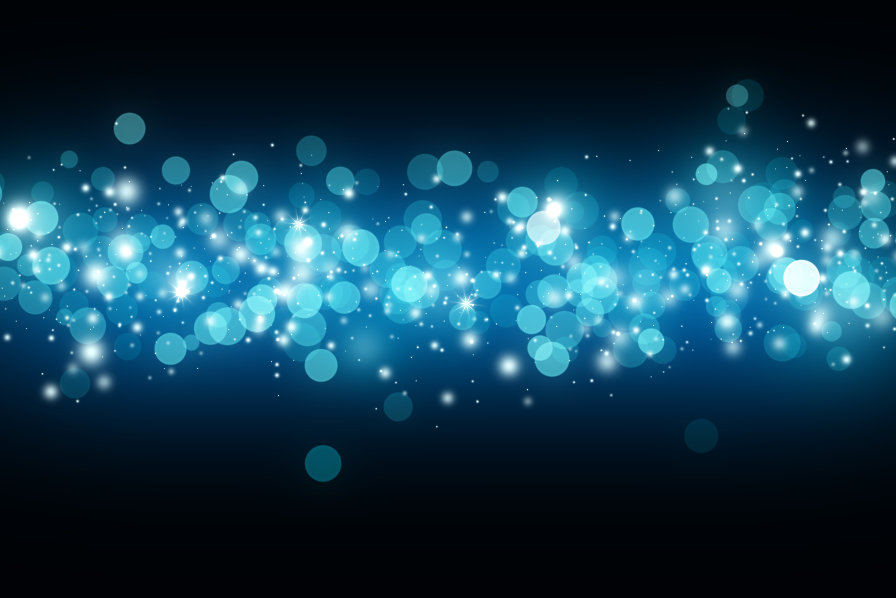
A WebGL 1 fragment shader for this background:

```glsl
precision highp float;
// Draws a horizontal band of cyan bokeh discs, soft lights and sparkles on a dark blue haze.

uniform vec2 u_resolution;

const vec3 NIGHT = vec3(0.0, 0.008, 0.018);
const vec3 HAZE_BLUE = vec3(0.0, 0.34, 0.60);
const vec3 CYAN = vec3(0.02, 0.66, 0.76);
const vec3 DISC_TINT = vec3(0.40, 0.86, 0.88);
const vec3 WHITE_TINT = vec3(0.88, 0.99, 1.0);
const float ASPECT = 1.5;
const float HAZE_WIDTH = 0.215;
const float BAND_WIDTH = 0.145;
const float EDGE = 0.003;
const float DISC_CELL = 0.076;
const float LIGHT_CELL = 0.058;
const float DUST_CELL = 0.019;

vec3 hash3(vec2 cell, float seed) {
  vec3 q = fract(vec3(cell.xyx + seed * 17.3) * vec3(0.1031, 0.1030, 0.0973));
  q += dot(q, q.yxz + 33.33);
  return fract((q.xxy + q.yzz) * q.zyx);
}

vec3 screen(vec3 base, vec3 light) {
  return 1.0 - (1.0 - base) * (1.0 - clamp(light, 0.0, 1.0));
}

float glow(vec2 p, vec2 center, float size) {
  vec2 d = (p - center) / size;
  return exp(-dot(d, d));
}

// Height of the band's axis, and how crowded the band is at a point
float bandAxis(float x) {
  return 0.55 + 0.025 * cos(x * 6.2832 / ASPECT);
}

float density(vec2 p) {
  float d = (p.y - bandAxis(p.x)) / BAND_WIDTH;
  return exp(-d * d) + 0.5 * glow(p, vec2(1.23, 0.75), 0.07);
}

// Bright clusters along the band
float clusters(vec2 p, float scale) {
  float sum = glow(p, vec2(0.06, 0.62), 0.085 * scale);
  sum += glow(p, vec2(0.28, 0.54), 0.075 * scale);
  sum += glow(p, vec2(0.53, 0.59), 0.080 * scale);
  sum += glow(p, vec2(0.61, 0.42), 0.050 * scale);
  sum += glow(p, vec2(0.74, 0.52), 0.085 * scale);
  sum += glow(p, vec2(0.94, 0.63), 0.080 * scale);
  sum += glow(p, vec2(1.08, 0.53), 0.060 * scale);
  sum += glow(p, vec2(1.22, 0.66), 0.090 * scale);
  sum += glow(p, vec2(1.41, 0.49), 0.100 * scale);
  return sum;
}

// Flat disc with a faint rim and a surrounding halo
float disc(vec2 p, vec2 center, float radius) {
  float d = length(p - center);
  float fill = 1.0 - smoothstep(radius - EDGE, radius, d);
  float rim = smoothstep(radius * 0.7, radius, d);
  return fill * (0.88 + 0.12 * rim) + 0.12 * glow(p, center, radius * 1.7);
}

float starburst(vec2 p, vec2 center, float size) {
  vec2 d = p - center;
  float r = length(d) / size;
  float rays = pow(abs(cos(atan(d.y, d.x) * 5.0 + 0.6)), 12.0);
  return exp(-r * r * 14.0) + rays * exp(-r * 3.5) * (1.0 - smoothstep(0.6, 1.0, r));
}

vec3 discLayer(vec2 p, float seed) {
  vec3 light = vec3(0.0);
  for (int j = -1; j <= 1; j++) for (int i = -1; i <= 1; i++) {
    vec2 cell = floor(p / DISC_CELL) + vec2(float(i), float(j));
    vec3 h = hash3(cell, seed);
    vec3 k = hash3(cell, seed + 5.0);
    vec2 center = (cell + h.xy) * DISC_CELL;
    float shown = step(h.z, density(center) * 0.95 - 0.04);
    float radius = mix(0.014, 0.034, sqrt(k.x));
    float strength = mix(0.16, 0.75, k.y * k.y);
    vec3 tint = mix(CYAN, DISC_TINT, k.y);
    light = screen(light, tint * strength * shown * disc(p, center, radius));
  }
  return light;
}

// Blurred points; size is the largest radius as a share of the cell
float lightLayer(vec2 p, float cellSize, float size, float amount, float seed) {
  float light = 0.0;
  for (int j = -1; j <= 1; j++) for (int i = -1; i <= 1; i++) {
    vec2 cell = floor(p / cellSize) + vec2(float(i), float(j));
    vec3 h = hash3(cell, seed);
    vec3 k = hash3(cell, seed + 9.0);
    vec2 center = (cell + h.xy) * cellSize;
    float shown = step(h.z, amount * density(center) - 0.02);
    float radius = cellSize * size * mix(0.3, 1.0, k.x * k.x);
    light += shown * mix(0.45, 1.1, k.y) * glow(p, center, radius);
  }
  return light;
}

void main() {
  vec2 p = gl_FragCoord.xy / u_resolution * vec2(ASPECT, 1.0);

  // Haze, dimmer near the sides, with cyan around the clusters
  float h = (p.y - 0.53) / HAZE_WIDTH;
  float sides = smoothstep(-0.2, 0.3, p.x) * smoothstep(-0.2, 0.3, ASPECT - p.x);
  vec3 color = NIGHT + HAZE_BLUE * exp(-h * h) * mix(0.4, 1.0, sides);
  color = screen(color, CYAN * 0.34 * clusters(p, 1.25));

  // Scattered discs
  for (int n = 0; n < 3; n++) color = screen(color, discLayer(p, 1.0 + float(n) * 3.0));

  // Larger discs that stand apart
  color = screen(color, CYAN * 0.42 * disc(p, vec2(0.541, 0.225), 0.032));
  color = screen(color, CYAN * 0.13 * disc(p, vec2(1.174, 0.271), 0.030));
  color = screen(color, DISC_TINT * 0.48 * disc(p, vec2(0.217, 0.785), 0.028));
  color = screen(color, DISC_TINT * 0.35 * disc(p, vec2(1.234, 0.840), 0.020));
  color = screen(color, DISC_TINT * 0.70 * disc(p, vec2(0.430, 0.475), 0.032));
  color = screen(color, WHITE_TINT * 0.75 * disc(p, vec2(0.910, 0.619), 0.030));
  color = screen(color, WHITE_TINT * disc(p, vec2(1.342, 0.535), 0.032));

  // White lights, dust and starbursts
  float lights = lightLayer(p, LIGHT_CELL, 0.42, 0.75, 21.0);
  lights += lightLayer(p, LIGHT_CELL * 0.6, 0.28, 0.45, 32.0);
  lights += lightLayer(p, DUST_CELL, 0.16, 0.60, 43.0);
  lights += 0.22 * clusters(p, 0.6);
  lights += starburst(p, vec2(0.781, 0.492), 0.04);
  lights += starburst(p, vec2(0.500, 0.625), 0.035);
  lights += starburst(p, vec2(0.303, 0.510), 0.035);
  gl_FragColor = vec4(screen(color, WHITE_TINT * lights), 1.0);
}
```
